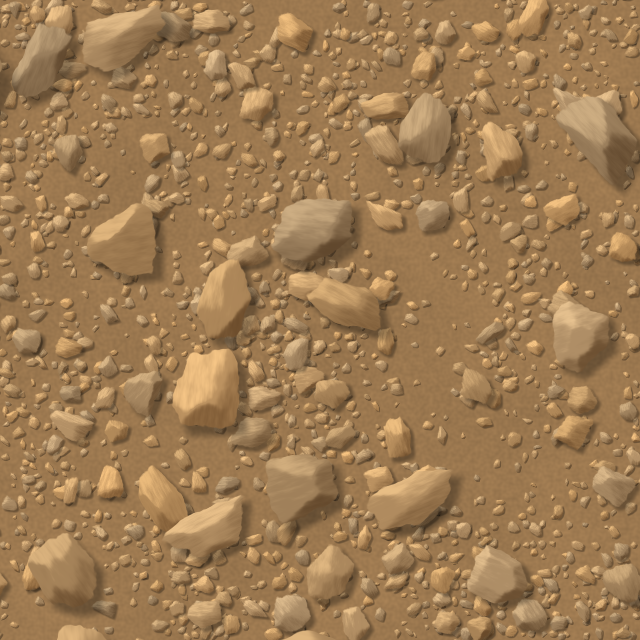
Reproduce this texture procedurally as a three.js fragment shader.

```glsl
// Dry, sandy ground strewn with pebbles and angular boulders lit from the upper left.
// Each stone is a smooth minimum of random tilted facets; layers of jittered grids
// are painted from small to large, each stone casting a short soft shadow.
varying vec2 vUv;

const float TAU = 6.2831853;
const vec3 SAND = vec3(0.61, 0.47, 0.31);
const vec3 SHADE = vec3(0.43, 0.31, 0.18);
const vec3 STONE = vec3(0.69, 0.55, 0.37);
const vec3 SUNLIT = vec3(0.91, 0.75, 0.52);
const vec3 LIGHT = vec3(-0.42, 0.62, 0.66);
const vec2 SHADOW_SHIFT = vec2(0.20, -0.20);

float hash(vec2 p) {
  vec3 q = fract(p.xyx * vec3(0.1031, 0.1030, 0.0973));
  q += dot(q, q.yzx + 33.33);
  return fract((q.x + q.y) * q.z);
}

vec2 hash2(vec2 p) {
  return vec2(hash(p + 17.3), hash(p + 71.9));
}

float cornerSlope(vec2 corner, vec2 offset) {
  float angle = TAU * hash(corner);
  return dot(vec2(cos(angle), sin(angle)), offset);
}

float gradientNoise(vec2 p) {
  vec2 i = floor(p);
  vec2 f = fract(p);
  vec2 u = f * f * f * (f * (f * 6.0 - 15.0) + 10.0);
  vec2 e = vec2(1.0, 0.0);
  float low = mix(cornerSlope(i, f), cornerSlope(i + e, f - e), u.x);
  float high = mix(cornerSlope(i + e.yx, f - e.yx), cornerSlope(i + 1.0, f - 1.0), u.x);
  return mix(low, high, u.y);
}

float fbm(vec2 p) {
  float sum = 0.0;
  float weight = 0.6;
  for (int i = 0; i < 3; i++) {
    sum += weight * gradientNoise(p);
    p = p * 2.1 + 9.7;
    weight *= 0.5;
  }
  return sum;
}

// Outline distance in x, facet normal in yzw, for a stone of about unit radius
vec4 facetedStone(vec2 p, vec2 seed, float sharpness) {
  vec2 tilt = (hash2(seed + 5.1) - 0.5) * 0.7;
  float cap = mix(0.3, 0.55, hash(seed + 8.7));
  vec3 normal = vec3(-tilt, 1.0) * exp(-sharpness * (cap + dot(p, tilt)));
  float edgeSum = 0.0;
  for (int i = 0; i < 7; i++) {
    vec2 key = seed + float(i) * 3.7;
    float angle = TAU * (float(i) + 0.85 * hash(key)) / 7.0;
    vec2 side = vec2(cos(angle), sin(angle));
    float beyond = dot(p, side) - mix(0.62, 1.05, hash(key + 1.3));
    float slope = mix(0.5, 1.5, hash(key + 2.9));
    edgeSum += exp(sharpness * beyond);
    normal += vec3(side * slope, 1.0) * exp(sharpness * beyond * slope);
  }
  return vec4(log(edgeSum) / sharpness, normalize(normal));
}

vec3 stoneColor(vec3 normal, vec2 p, vec2 seed) {
  float strata = fbm(p * vec2(2.0, 6.0) + seed * 7.0);
  float lit = dot(normal, LIGHT) + 0.22 * strata;
  vec3 color = mix(SHADE, STONE, smoothstep(-0.3, 0.6, lit));
  color = mix(color, SUNLIT, smoothstep(0.62, 1.05, lit));
  vec3 tint = mix(vec3(0.94, 0.97, 1.06), vec3(1.04, 1.0, 0.95), hash(seed + 4.4));
  return color * tint * mix(0.92, 1.06, hash(seed + 6.2));
}

// Paints one jittered grid of stones over the given ground
vec3 scatterStones(vec3 ground, vec2 uv, float cells, float density, float clumping, float sharpness) {
  vec2 home = floor(uv * cells);
  for (int y = -1; y <= 1; y++) {
    for (int x = -1; x <= 1; x++) {
      vec2 cell = home + vec2(float(x), float(y));
      vec2 seed = cell + cells * 3.1;
      float share = density + clumping * gradientNoise(cell / cells * 5.0 + 2.3);
      if (hash(seed) > share) continue;
      vec2 center = cell + 0.5 + (hash2(seed) - 0.5) * 0.55;
      float size = mix(0.24, 0.47, hash(seed + 2.2));
      float turn = TAU * hash(seed + 9.4);
      mat2 spin = mat2(cos(turn), sin(turn), -sin(turn), cos(turn));
      float stretch = mix(1.0, 1.35, hash(seed + 3.6));
      vec2 squash = vec2(1.0 / stretch, stretch);
      vec2 q = (uv * cells - center) / size;
      vec2 p = (spin * q) * squash;
      if (length(p) > 1.9) continue;
      vec2 wobble = 0.16 * vec2(fbm(p * 2.2 + seed), fbm(p * 2.2 - seed));
      vec2 shifted = (spin * (q - SHADOW_SHIFT)) * squash;
      float shadow = facetedStone(shifted, seed, sharpness).x;
      ground *= mix(0.68, 1.0, smoothstep(-0.12, 0.16, shadow));
      vec4 stone = facetedStone(p + wobble, seed, sharpness);
      vec3 normal = vec3(stone.yz * spin, stone.w);
      float edge = stone.x * size / cells;
      vec3 color = stoneColor(normal, p, seed);
      ground = mix(color, ground, smoothstep(-0.0015, 0.0015, edge));
    }
  }
  return ground;
}

void main() {
  // Sand with broad drifts and fine grain
  float drift = fbm(vUv * 5.0);
  float grain = gradientNoise(vUv * 170.0) + 0.6 * gradientNoise(vUv * 75.0);
  vec3 color = SAND * (1.0 + 0.10 * drift + 0.07 * grain);

  // Stones from grit to boulders
  color = scatterStones(color, vUv, 64.0, 0.24, 0.5, 9.0);
  color = scatterStones(color, vUv, 43.0, 0.36, 0.7, 9.0);
  color = scatterStones(color, vUv, 27.0, 0.38, 0.6, 11.0);
  color = scatterStones(color, vUv, 14.0, 0.36, 0.3, 15.0);
  color = scatterStones(color, vUv, 7.0, 0.38, 0.0, 20.0);
  color = scatterStones(color, vUv, 2.9, 0.32, 0.0, 22.0);
  gl_FragColor = vec4(color, 1.0);
}
```
